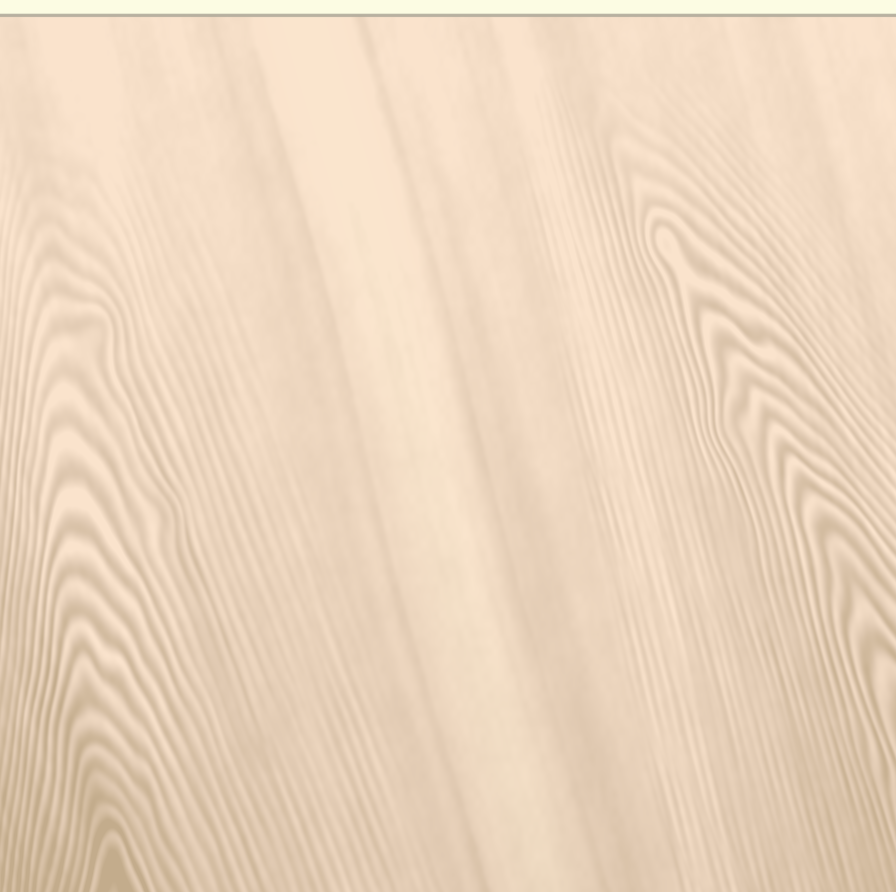
A Shadertoy shader for this texture:

```glsl
// Pale ash wood board with two arched grain figures, under a thin cream strip.

float hash(vec2 p) {
    vec3 h = fract(p.xyx * 0.1031);
    h += dot(h, h.yzx + 33.33);
    return fract((h.x + h.y) * h.z);
}

float noise(vec2 p) {
    vec2 i = floor(p), f = fract(p);
    f = f * f * (3.0 - 2.0 * f);
    return mix(mix(hash(i), hash(i + vec2(1, 0)), f.x),
               mix(hash(i + vec2(0, 1)), hash(i + vec2(1, 1)), f.x), f.y);
}

// Nested arches around a slanted axis; q is the sideways distance from it.
// The slopes set how steeply the legs fall; two knots dent the rings.
float arches(vec2 p, float q, float leftSlope, float rightSlope, vec2 knot) {
    float slope = mix(leftSlope, rightSlope, smoothstep(-0.04, 0.04, q));
    float level = p.y - slope * (sqrt(q * q + 0.0016) - 0.04);
    float calm = mix(1.0, 0.4, smoothstep(0.04, 0.14, abs(q)));
    level += 0.085 * calm * (noise(vec2(q * 18.0, p.y * 6.0) + knot * 50.0) - 0.5);
    level += 0.028 * calm * (noise(vec2(q * 45.0, p.y * 15.0) + knot * 90.0) - 0.5);
    for (int i = 0; i < 2; i++) {
        vec2 away = (p - knot - float(i) * vec2(0.07, 0.21)) * vec2(38.0, 30.0);
        level += 0.05 * exp(-dot(away, away));
    }
    float phase = level * 21.0;
    float f = fract(phase);
    float ring = smoothstep(0.0, 0.4, f) * (1.0 - smoothstep(0.4, 1.0, f));
    float strength = 0.4 + 1.1 * noise(vec2(phase * 0.7, p.y * 8.0));
    return (ring - 0.5) * strength + 0.3 * calm * (noise(vec2(phase * 0.45, 3.0)) - 0.5);
}

void mainImage(out vec4 fragColor, in vec2 fragCoord) {
    vec2 uv = fragCoord / iResolution.xy;
    float d = 1.0 - uv.y;
    vec2 p = vec2(uv.x, d);

    // Coordinate across the slanted straight grain
    float u = p.x - 0.27 * d + 0.012 * (noise(vec2(p.x * 3.0, d * 3.0)) - 0.5);

    // Overall light: bright at the top, darker toward the lower corners
    float tone = 0.99 - 0.45 * pow(d, 1.25);
    tone -= 0.46 * d * d * (1.0 - smoothstep(0.0, 0.55, p.x));
    tone -= 0.26 * d * smoothstep(0.6, 1.0, p.x);

    // Straight streaks from broad to fine
    tone += 0.24 * (noise(vec2(u * 21.0, d * 1.3)) - 0.5);
    tone += 0.14 * (noise(vec2(u * 55.0, d * 2.0 + 7.0)) - 0.5);
    tone += 0.09 * (noise(vec2(u * 120.0, d * 3.0 + 31.0)) - 0.5);

    // Cream band bounded by two dark veins
    float band = exp(-pow((u - 0.337) / 0.042, 2.0));
    tone += 0.18 * band;
    for (int i = 0; i < 2; i++) {
        float offset = u - 0.27 - 0.134 * float(i);
        float vein = exp(-pow(offset / (offset > 0.0 ? 0.005 : 0.011), 2.0));
        tone -= 0.22 * vein * (0.3 + 0.8 * noise(vec2(d * 6.0, float(i) * 9.0)));
    }

    // Left figure, weakening sideways into the straight grain
    float leftQ = p.x - 0.045 - 0.075 * d;
    float leftEdge = p.x - 0.145 - 0.36 * d;
    float leftMask = (1.0 - smoothstep(-0.02, 0.01, leftEdge)) * smoothstep(0.08, 0.6, d);
    float leftCore = 0.18 + 0.82 * exp(-leftQ * leftQ * 55.0);
    float figure = leftMask * leftCore * arches(p, leftQ, 5.5, 3.2, vec2(0.115, 0.365));

    // Right figure, leaning strongly to the right
    float rightQ = p.x - 0.63 - 0.50 * d;
    float rightEdge = p.x - 0.535 - 0.215 * d;
    float rightMask = smoothstep(-0.01, 0.02, rightEdge) * smoothstep(0.03, 0.42, d);
    rightMask *= 1.0 - 0.75 * smoothstep(0.08, 0.2, rightQ);
    float rightCore = 0.18 + 0.82 * exp(-rightQ * rightQ * 70.0);
    figure += rightMask * rightCore * arches(p, rightQ, 4.6, 3.2, vec2(0.735, 0.27));
    tone += 0.66 * figure;

    // Fine parallel hairlines in the flanking bands, fanning out with the edges
    float fan = p.x < 0.5 * (0.68 + 0.57 * d) ? leftEdge * 0.85 : rightEdge;
    float hairs = 0.6 * noise(vec2(fan * 185.0 + 60.0, d * 1.5 + 20.0));
    hairs += 0.4 * (0.5 + 0.5 * cos(fan * 520.0 + 3.0 * noise(vec2(fan * 30.0 + 9.0, d * 2.0))));
    float flank = leftMask * (1.1 - leftCore) + rightMask * (1.1 - rightCore);
    tone += 0.40 * (hairs - 0.45) * flank;

    // Soft pore mottling
    tone += 0.07 * (noise(p * vec2(150.0, 100.0)) - 0.5);
    tone += 0.08 * (noise(p * vec2(40.0, 25.0)) - 0.5);

    // Tan through beige to pale peach, a little cooler in the cream band
    vec3 wood = mix(vec3(0.79, 0.70, 0.58), vec3(0.97, 0.88, 0.79), clamp(tone, -0.15, 1.05));
    wood += vec3(0.0, 0.010, 0.004) * band;
    wood.b += 0.012 * (1.0 - abs(2.0 * clamp(tone, 0.0, 1.0) - 1.0));

    // Cream strip and grey rule along the top edge
    float pixel = 1.0 / iResolution.y;
    float rule = 1.0 - smoothstep(0.001, 0.001 + 1.5 * pixel, abs(d - 0.0172));
    float strip = 1.0 - smoothstep(-pixel, pixel, d - 0.0165);
    vec3 color = mix(wood, vec3(0.99, 0.99, 0.89), strip);
    color = mix(color, vec3(0.68, 0.66, 0.60), 0.85 * rule);
    fragColor = vec4(color, 1.0);
}
```
